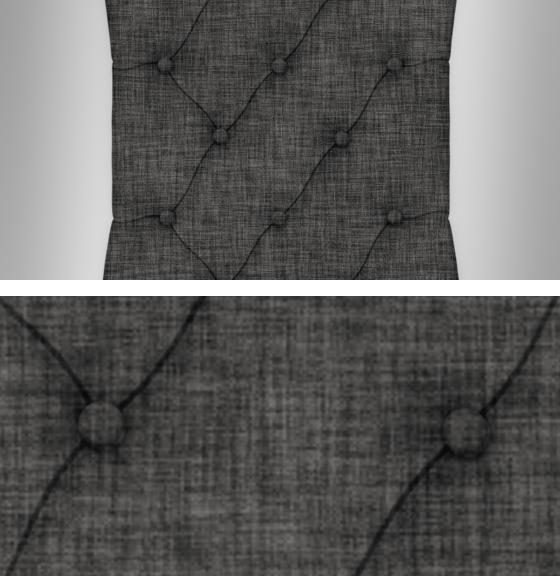
Top, the full canvas; bottom, a detail of the centre.
Write a WebGL 1 fragment shader that draws this pattern.

```glsl
precision highp float;
// Button-tufted chair back in charcoal linen, against a soft grey wall.
uniform vec2 u_resolution;

float hash(vec2 p) {
  return fract(sin(dot(p, vec2(127.1, 311.7))) * 43758.5453);
}

float noise(vec2 p) {
  vec2 i = floor(p), f = fract(p);
  f = f * f * (3.0 - 2.0 * f);
  return mix(mix(hash(i), hash(i + vec2(1, 0)), f.x),
             mix(hash(i + vec2(0, 1)), hash(i + vec2(1, 1)), f.x), f.y);
}

// Staggered tuft lattice: three buttons on even rows, two on odd rows.
vec2 buttonAt(float col, float row) {
  float odd = mod(row, 2.0);
  vec2 jitter = vec2(hash(vec2(col, row)), hash(vec2(row, col + 7.0))) - 0.5;
  return vec2(1.003 + 0.006 * odd + (col + 0.5 * odd) * (0.41 + 0.02 * odd),
              0.224 + 0.272 * row + 0.012 * odd) + 0.014 * jitter;
}

// Darkening of a gently bowed crease from a to b, shaded on its lower side.
float crease(vec2 p, vec2 a, vec2 b) {
  float len = length(b - a);
  vec2 dir = (b - a) / len, q = p - a;
  float along = dot(q, dir), t = clamp(along / len, 0.0, 1.0);
  float across = dir.x * q.y - dir.y * q.x + 0.009 * sin(6.2832 * t);
  float d = length(vec2(along - t * len, across));
  float line = 1.0 - smoothstep(0.001, 0.006, d);
  float side = clamp(across * sign(dir.x) / 0.012, -1.0, 1.0);
  return 0.12 * line + exp(-d / 0.022) * (0.025 - 0.035 * side);
}

// Crossed slub threads of uneven length, with a fine grain.
float weave(vec2 p) {
  p += 0.006 * vec2(noise(p * 7.0), noise(p * 7.0 + 31.0));
  float warp = noise(p * vec2(240.0, 24.0)) + 0.6 * noise(p * vec2(150.0, 9.0));
  float weft = noise(p * vec2(22.0, 240.0)) + 0.6 * noise(p * vec2(10.0, 150.0));
  return 0.11 * (warp + weft - 1.6) + 0.11 * (noise(p * 250.0) - 0.5);
}

// Half width of the chair back, flaring above and below the side tucks.
float halfWidth(float y) {
  float flare = 0.024 * max(y - 0.78, 0.0) / 0.22 + 0.034 * max(0.22 - y, 0.0) / 0.22;
  float tuck = exp(-abs(y - 0.78) / 0.012) + exp(-abs(y - 0.22) / 0.012);
  return 0.603 + flare - 0.005 * tuck + 0.003 * (noise(vec2(y * 14.0, 3.0)) - 0.5);
}

void main() {
  float px = 1.0 / u_resolution.y;
  vec2 p = gl_FragCoord.xy * px;
  p.x += 1.0 - 0.5 * u_resolution.x * px;

  // Wall: brightest beside the chair, falling off outwards.
  float side = abs(p.x - 1.0);
  float wall = 0.85 - 0.2 * smoothstep(0.58, 1.02, side);
  wall += p.x < 1.0 ? 0.06 * (0.4 - p.y) : 0.03 * (p.y - 0.5);
  float edge = halfWidth(p.y) - abs(p.x - 1.003);
  wall -= 0.06 * exp(min(edge, 0.0) / 0.015);

  // Broad cushion light, rounding off toward the sides.
  float tone = 0.295 + 0.05 * (noise(p * vec2(6.0, 5.0)) - 0.5);
  tone -= 0.10 * exp(-max(edge, 0.0) / 0.022);

  vec2 nearest = vec2(9.0);
  for (int r = -1; r < 4; r++) {
    for (int c = -1; c < 2; c++) {
      float row = float(r), col = float(c), odd = mod(row, 2.0);
      if (odd + col > 1.5) continue;
      vec2 b = buttonAt(col, row), q = p - b;
      float d = length(q);
      if (d < length(nearest)) nearest = q;

      // Pinched hollow with radiating folds.
      tone -= 0.13 * exp(-length(q - vec2(-0.018, 0.016)) / 0.055);
      float angle = atan(q.y, q.x);
      float folds = sin(angle * 7.0 + 6.0 * hash(b)) + 0.6 * sin(angle * 12.0 + col);
      tone += 0.028 * folds * exp(-d / 0.06) * smoothstep(0.01, 0.04, d);

      // Diagonal creases: strong rising, mostly faint falling.
      if (odd + col < 0.5 || odd > 0.5) {
        tone -= crease(p, b, buttonAt(col + odd, row + 1.0));
        float strength = odd < 0.5 && c == -1 ? 0.9 : 0.15;
        tone -= strength * crease(p, b, buttonAt(col + odd, row - 1.0));
      }
      // Side tucks from the outer buttons to the edge.
      if (odd < 0.5 && c != 0) {
        vec2 rim = vec2(1.003 + col * 0.61, b.y + 0.012 * col);
        tone -= 0.75 * crease(p, b, rim);
      }
    }
  }

  // Covered button: shadowed rim and a domed face.
  float d = length(nearest);
  tone -= 0.09 * exp(-abs(length(nearest + vec2(-0.002, 0.004)) - 0.029) / 0.005);
  float dome = 0.24 + 1.6 * dot(nearest, vec2(-0.5, 0.8)) - 0.09 * smoothstep(0.019, 0.029, d);
  tone = mix(tone, dome, 1.0 - smoothstep(0.027 - px, 0.027 + px, d));

  tone = max(tone, 0.07);
  tone += weave(p) * (0.35 + 2.2 * tone);
  vec3 fabric = max(tone, 0.04) * vec3(1.01, 0.995, 0.985);
  vec3 color = mix(vec3(wall), fabric, smoothstep(-px, px, edge));
  gl_FragColor = vec4(color, 1.0);
}
```
